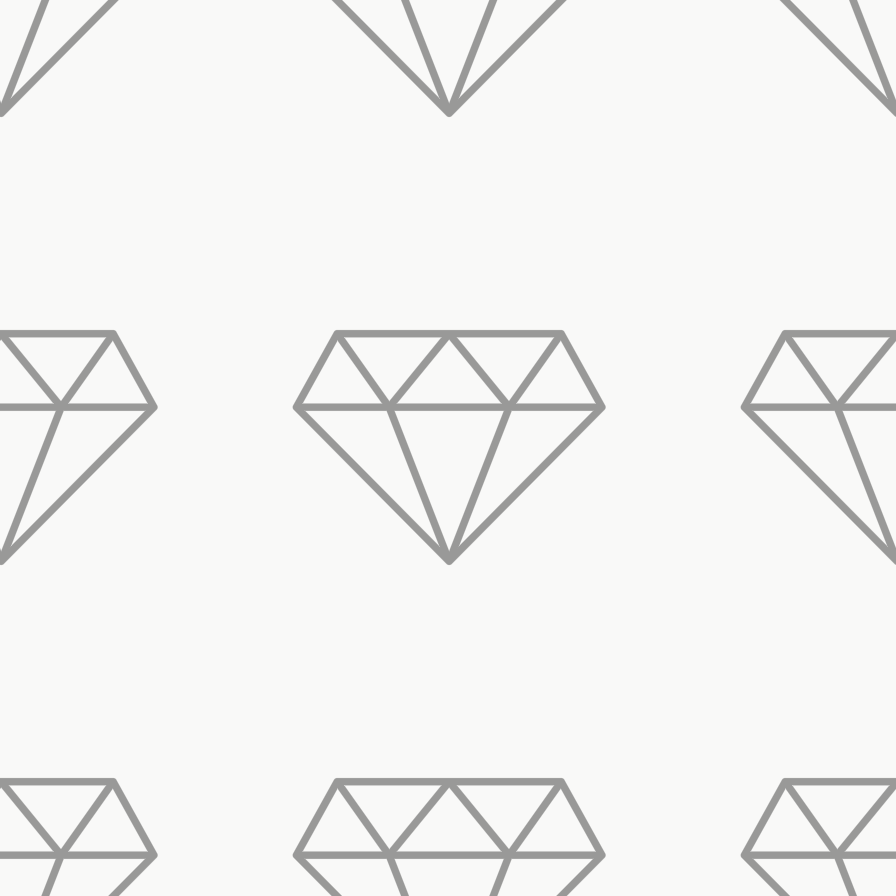
Write a three.js fragment shader that draws this pattern.

```glsl
varying vec2 vUv;

const float REPEATS = 2.0;
const vec3 PAPER = vec3(0.977, 0.977, 0.971);
const vec3 INK = vec3(0.600, 0.600, 0.598);

// Lengths in cells, measured from the middle of the girdle
const vec2 GEM_ORIGIN = vec2(0.0026, 0.0911);
const float HALF_LINE = 0.0083;
const vec2 TABLE_MID = vec2(0.0, 0.164);
const vec2 TABLE_CORNER = vec2(0.250, 0.164);
const vec2 GIRDLE_MID = vec2(0.0, 0.0);
const vec2 GIRDLE_FACET = vec2(0.134, 0.0);
const vec2 GIRDLE_CORNER = vec2(0.341, 0.0);
const vec2 TIP = vec2(0.0, -0.344);

float segmentDistance(vec2 p, vec2 a, vec2 b) {
  vec2 pa = p - a;
  vec2 ba = b - a;
  return length(pa - ba * clamp(dot(pa, ba) / dot(ba, ba), 0.0, 1.0));
}

// Distance to the gem outline and facets, mirrored about its axis
float gemDistance(vec2 p) {
  p.x = abs(p.x);
  float d = segmentDistance(p, TABLE_MID, TABLE_CORNER);
  d = min(d, segmentDistance(p, GIRDLE_MID, GIRDLE_CORNER));
  d = min(d, segmentDistance(p, TABLE_CORNER, GIRDLE_CORNER));
  d = min(d, segmentDistance(p, TABLE_CORNER, GIRDLE_FACET));
  d = min(d, segmentDistance(p, TABLE_MID, GIRDLE_FACET));
  d = min(d, segmentDistance(p, GIRDLE_FACET, TIP));
  return min(d, segmentDistance(p, GIRDLE_CORNER, TIP));
}

void main() {
  // Wrapped cell coordinates, centred on each gem
  vec2 grid = vUv * REPEATS - GEM_ORIGIN;
  vec2 cell = fract(grid + 0.5) - 0.5;

  // Edge softness follows the continuous grid, so cell borders stay clean
  vec2 footprint = fwidth(grid);
  float soft = 0.75 * max(footprint.x, footprint.y);

  float line = 1.0 - smoothstep(-soft, soft, gemDistance(cell) - HALF_LINE);
  gl_FragColor = vec4(mix(PAPER, INK, line), 1.0);
}
```
